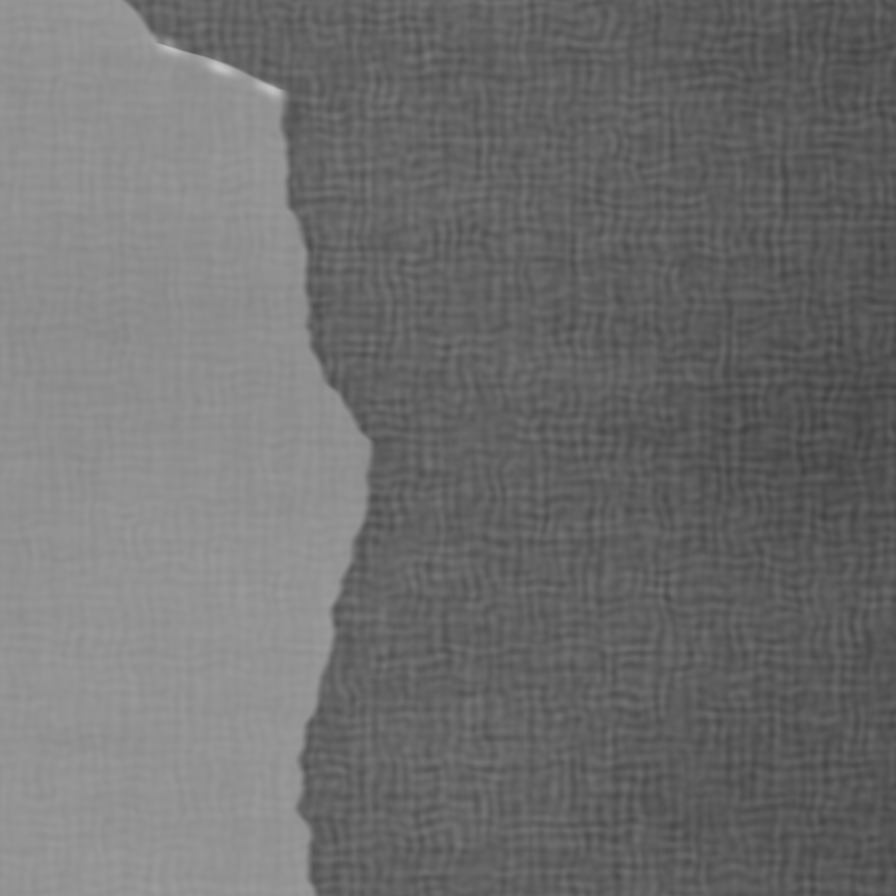
This texture is drawn by a three.js fragment shader. Its source:

```glsl
varying vec2 vUv;

vec2 gradientAt(vec2 cell) {
  float h = fract(sin(dot(cell, vec2(127.1, 311.7))) * 43758.55);
  return vec2(cos(h * 6.2832), sin(h * 6.2832));
}

float gradientNoise(vec2 p) {
  vec2 i = floor(p), f = fract(p);
  vec2 u = f * f * f * (f * (f * 6.0 - 15.0) + 10.0);
  float a = dot(gradientAt(i), f);
  float b = dot(gradientAt(i + vec2(1, 0)), f - vec2(1, 0));
  float c = dot(gradientAt(i + vec2(0, 1)), f - vec2(0, 1));
  float d = dot(gradientAt(i + 1.0), f - 1.0);
  return mix(mix(a, b, u.x), mix(c, d, u.x), u.y);
}

float ramp(float from, float to, float y) {
  return clamp((y - from) / (to - from), 0.0, 1.0);
}

// Horizontal position of the torn border at height y
float tornEdge(float y) {
  float x = 0.349;
  x -= 0.015 * ramp(0.05, 0.10, y);
  x += 0.020 * ramp(0.15, 0.22, y);
  x += 0.021 * ramp(0.22, 0.32, y);
  x += 0.034 * ramp(0.32, 0.44, y);
  x += 0.005 * ramp(0.44, 0.505, y);
  x -= 0.047 * ramp(0.508, 0.57, y);
  x -= 0.024 * ramp(0.57, 0.635, y);
  x -= 0.005 * ramp(0.635, 0.74, y);
  x -= 0.014 * ramp(0.74, 0.768, y);
  x -= 0.008 * ramp(0.77, 0.90, y);
  x -= 0.086 * ramp(0.899, 0.937, y);
  x -= 0.052 * ramp(0.937, 0.952, y);
  x -= 0.037 * ramp(0.952, 1.0, y);
  return x + 0.010 * gradientNoise(vec2(y * 38.0, 4.5));
}

// Uneven threads running along the second axis of p
float threads(vec2 p) {
  float wander = gradientNoise(p * vec2(22.0, 28.0));
  float strand = sin(p.x * 400.0 + wander * 4.5);
  float strength = 0.55 + 0.8 * gradientNoise(p * vec2(30.0, 18.0) + 7.3);
  return strand * strength + 1.2 * gradientNoise(p * vec2(110.0, 20.0));
}

void main() {
  vec2 p = vUv;
  float edge = tornEdge(p.y);
  float paper = 1.0 - smoothstep(-0.006, 0.006, p.x - edge);

  // Woven relief with small raised crossings
  float weave = 0.5 * threads(p) + 0.5 * threads(p.yx + 3.7);
  weave += 0.6 * gradientNoise(p * 95.0 + 11.0);
  float streaks = gradientNoise(p * vec2(5.0, 60.0)) + gradientNoise(p * vec2(60.0, 5.0));
  float mottling = gradientNoise(p * vec2(3.0, 7.0) + 2.0);

  // Dark cloth fading to the right
  float cloth = 0.395 - 0.055 * smoothstep(0.45, 1.0, p.x);
  vec2 shade = (p - vec2(0.92, 0.53)) / vec2(0.25, 0.11);
  vec2 sheen = (p - vec2(0.62, 0.59)) / vec2(0.11, 0.025);
  cloth += 0.025 * exp(-dot(sheen, sheen)) - 0.035 * exp(-dot(shade, shade));
  cloth += 0.052 * weave + 0.02 * streaks + 0.02 * mottling;
  cloth -= 0.035 * exp(-max(p.x - edge, 0.0) * 55.0);

  // Pale sheet with a shallower weave
  float sheet = 0.572 - 0.018 * smoothstep(0.30, 0.55, p.y) * smoothstep(1.0, 0.65, p.y);
  sheet += 0.018 * weave + 0.012 * streaks + 0.015 * mottling;
  sheet += 0.015 * exp(-abs(p.x - edge) * 28.0);

  float tone = mix(cloth, sheet, paper);

  // Bright flecks along the upper tear
  for (int i = 0; i < 3; i++) {
    vec2 d = p - vec2(0.19, 0.948) - float(i) * vec2(0.056, -0.0235);
    d.y += d.x * 0.35;
    tone += 0.19 * exp(-dot(d / vec2(0.017, 0.008), d / vec2(0.017, 0.008)));
  }

  gl_FragColor = vec4(vec3(tone), 1.0);
}
```
